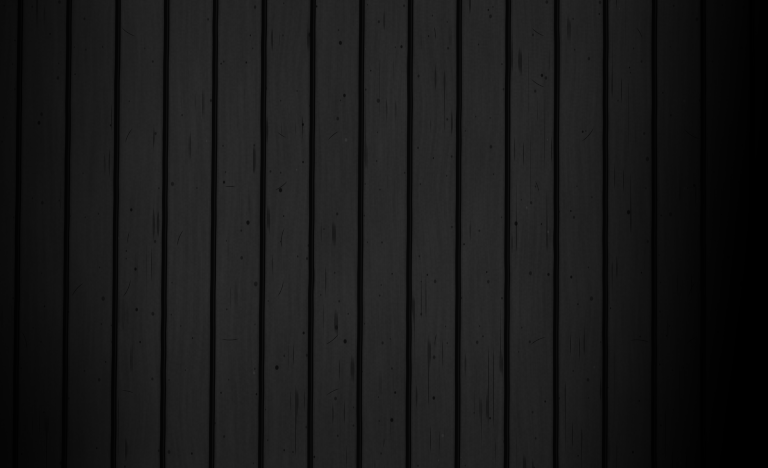
Write a WebGL 1 fragment shader that draws this texture.

```glsl
precision highp float;
// Black painted wooden wall: sixteen narrow vertical grooves split it into boards.
// Each board gets its own tone, stretched-noise grain, pits and scratches;
// light falls off to the left edge and, more strongly, to the lower right.

uniform vec2 u_resolution;

float hash(vec2 p) {
  return fract(sin(dot(p, vec2(127.1, 311.7))) * 43758.5453);
}

float noise(vec2 p) {
  vec2 i = floor(p), f = fract(p);
  f = f * f * (3.0 - 2.0 * f);
  return mix(mix(hash(i), hash(i + vec2(1.0, 0.0)), f.x),
             mix(hash(i + vec2(0.0, 1.0)), hash(i + 1.0), f.x), f.y);
}

float fbm(vec2 p) {
  float sum = 0.0, amp = 0.5;
  for (int i = 0; i < 4; i++) {
    sum += amp * noise(p);
    p = p * 2.03 + 17.3;
    amp *= 0.5;
  }
  return sum;
}

// Soft-edged band of the given half width around zero
float band(float d, float halfWidth, float soft) {
  return 1.0 - smoothstep(halfWidth - soft, halfWidth + soft, abs(d));
}

// Small oval pits, at most one in each grid cell
float pits(vec2 p, float cells, float chance, float soft) {
  vec2 id = floor(p * cells);
  vec2 center = 0.25 + 0.5 * vec2(hash(id + 3.1), hash(id + 8.7));
  vec2 d = (fract(p * cells) - center) / cells * vec2(1.0, 0.75);
  float radius = mix(0.0007, 0.0024, pow(hash(id + 5.3), 3.0));
  return step(hash(id), chance) * band(length(d), radius, soft);
}

// Short slanted scratches, at most one in each grid cell
float scratches(vec2 p, float cells, float soft) {
  vec2 id = floor(p * cells) + 40.0;
  vec2 d = (fract(p * cells) - 0.5) / cells;
  float angle = 6.28 * hash(id + 2.9);
  vec2 dir = vec2(cos(angle), sin(angle));
  float along = dot(d, dir);
  float across = dot(d, vec2(-dir.y, dir.x)) + 12.0 * along * along;
  float reach = mix(0.004, 0.011, hash(id + 6.1));
  return step(hash(id), 0.22) * band(across, 0.0004, soft) * band(along, reach, 0.003);
}

void main() {
  vec2 uv = gl_FragCoord.xy / u_resolution;
  vec2 p = gl_FragCoord.xy / u_resolution.x;
  float soft = max(0.7 / u_resolution.x, 0.0006);

  // Board layout: the grooves lean slightly at the left
  float pitch = mix(0.0640, 0.0635, uv.y);
  float boardPos = (uv.x - mix(0.0195, 0.0267, uv.y)) / pitch;
  float board = floor(boardPos);
  float groove = (fract(boardPos + 0.5) - 0.5) * pitch;
  groove += 0.0006 * (noise(vec2(floor(boardPos + 0.5) * 7.0, p.y * 40.0)) - 0.5);

  // Painted wood: board tone, broad stains, long fibres and fine grit
  vec2 q = p + vec2(board * 3.7, board * 1.9);
  float stain = fbm(q * vec2(14.0, 5.0));
  float fibre = fbm(vec2(q.x * 260.0 + 3.0 * noise(q * 9.0), q.y * 14.0));
  float grit = noise(p * 430.0);
  float shade = 0.158 + 0.010 * (hash(vec2(board, 4.0)) - 0.5);
  shade += 0.030 * (stain - 0.47) + 0.030 * (fibre - 0.47) + 0.014 * (grit - 0.5);

  // Wear: pits, scratches, rare vertical cracks and a few pale flecks
  float crack = smoothstep(0.76, 0.9, noise(vec2(q.x * 330.0, q.y * 17.0)))
              * smoothstep(0.5, 0.7, noise(q * vec2(20.0, 6.0) + 9.0));
  shade *= 1.0 - 0.65 * pits(p, 26.0, 0.22, soft);
  shade *= 1.0 - 0.40 * pits(p + 5.37, 55.0, 0.16, soft);
  shade *= 1.0 - 0.50 * scratches(p, 15.0, soft);
  shade *= 1.0 - 0.35 * crack;
  shade += 0.045 * pits(p + 9.71, 34.0, 0.05, soft);

  // Groove: soft shadow, black slot, and a dim bead on its right side
  shade *= 1.0 - 0.22 * band(groove, 0.0050, 0.0025);
  shade = mix(shade, 0.022, band(groove, 0.0035, soft));
  shade += 0.038 * band(groove - 0.0012, 0.0008, soft);

  // Uneven light across the wall
  float left = smoothstep(-0.16, 0.30, uv.x);
  float right = 1.0 - smoothstep(0.70, 1.03, uv.x + 0.07 * (1.0 - uv.y));
  float vertical = mix(0.84, 1.0, smoothstep(0.0, 0.4, uv.y))
                 * mix(1.0, 0.93, smoothstep(0.75, 1.0, uv.y));
  float corner = 1.0 - 0.5 * smoothstep(0.45, 0.0, length(uv * vec2(1.6, 0.8)));
  shade *= left * right * vertical * corner;

  gl_FragColor = vec4(vec3(max(shade, 0.0)), 1.0);
}
```
